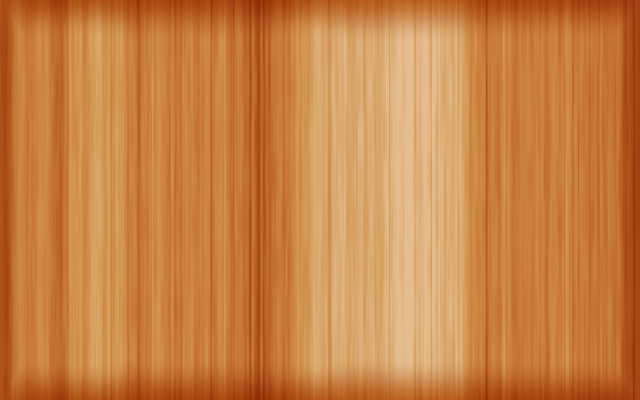
Write a Shadertoy shader that draws this texture.

```glsl
// Vertical wood grain panel with soft tonal bands, fine fibres and scorched edges.

const int SAMPLES = 4;               // horizontal samples per pixel
const float STREAK_COUNT = 96.0;     // medium streaks across the panel
const float LINE_COUNT = 230.0;      // thin grain lines across the panel
const float FIBRE_COUNT = 384.0;     // finest fibres across the panel
const float STREAK_STRENGTH = 0.17;
const float LINE_STRENGTH = 0.20;
const float FIBRE_STRENGTH = 0.18;
const float FIBRE_ROWS = 9.0;        // slow change of fibres along their length
const float PORE_STRENGTH = 0.28;    // rare dark lines
const float GLINT_STRENGTH = 0.28;   // rare pale lines
const float SCORCH_HEIGHT = 0.105;   // reach from top and bottom, in panel heights
const float SCORCH_WIDTH = 0.065;    // reach from the sides, in panel heights
const float SIDE_SCORCH = 0.8;
const vec3 SCORCH_TINT = vec3(0.83, 0.55, 0.27);

// Wood colours from dark to pale
const int COLOUR_STEPS = 5;
const vec3 WOOD[6] = vec3[6](
    vec3(0.65, 0.29, 0.08), vec3(0.72, 0.38, 0.14), vec3(0.78, 0.47, 0.22),
    vec3(0.81, 0.55, 0.28), vec3(0.84, 0.63, 0.38), vec3(0.88, 0.71, 0.51));

// Evenly spaced tones of the broad bands, left to right
const int BAND_STEPS = 32;
const float BANDS[33] = float[33](
    0.40, 0.50, 0.56, 0.38, 0.62, 0.76, 0.68, 0.38, 0.56, 0.38, 0.43,
    0.56, 0.44, 0.19, 0.40, 0.60, 0.80, 0.97, 0.88, 0.82, 1.00, 0.98,
    0.97, 0.85, 0.46, 0.54, 0.46, 0.40, 0.48, 0.56, 0.40, 0.30, 0.28);

float hash(vec2 p) {
    vec3 q = fract(vec3(p.xyx) * 0.1031);
    q += dot(q, q.yzx + 33.33);
    return fract((q.x + q.y) * q.z);
}

float valueNoise(vec2 p) {
    vec2 cell = floor(p);
    vec2 f = fract(p);
    f = f * f * (3.0 - 2.0 * f);
    float low = mix(hash(cell), hash(cell + vec2(1, 0)), f.x);
    float high = mix(hash(cell + vec2(0, 1)), hash(cell + vec2(1, 1)), f.x);
    return mix(low, high, f.y);
}

float bandTone(float x) {
    float s = clamp(x, 0.0, 0.9999) * float(BAND_STEPS);
    int i = int(s);
    return mix(BANDS[i], BANDS[i + 1], smoothstep(0.0, 1.0, fract(s)));
}

vec3 woodColour(float tone) {
    float s = clamp(tone, 0.0, 1.08) * float(COLOUR_STEPS);
    int i = min(int(s), COLOUR_STEPS - 1);
    return mix(WOOD[i], WOOD[i + 1], s - float(i));
}

// Broad bands plus three widths of streak and a few strong lines
float grainTone(vec2 uv) {
    float streak = valueNoise(vec2(uv.x * STREAK_COUNT, 11.0)) - 0.5;
    float line = valueNoise(vec2(uv.x * LINE_COUNT, 37.0)) - 0.5;
    float fibre = valueNoise(vec2(uv.x * FIBRE_COUNT, uv.y * FIBRE_ROWS + 71.0)) - 0.5;
    float pore = smoothstep(0.82, 1.0, valueNoise(vec2(uv.x * LINE_COUNT, 113.0)));
    float glint = smoothstep(0.9, 1.0, valueNoise(vec2(uv.x * LINE_COUNT, 151.0)));
    return bandTone(uv.x) + streak * STREAK_STRENGTH + line * LINE_STRENGTH
        + fibre * FIBRE_STRENGTH - pore * PORE_STRENGTH + glint * GLINT_STRENGTH;
}

// Darkening toward the border, eased in the corners
float scorch(vec2 uv, float aspect) {
    vec2 edge = min(uv, 1.0 - uv) * vec2(aspect, 1.0);
    float reach = SCORCH_HEIGHT * mix(0.9, 1.1, valueNoise(vec2(uv.x * 24.0, 5.0)));
    float ends = 1.0 - smoothstep(-0.02, reach, edge.y);
    float sides = 1.0 - smoothstep(0.0, SCORCH_WIDTH, edge.x);
    ends *= mix(0.7, 1.0, smoothstep(0.0, 0.09, edge.x)) * 1.1;
    return max(ends, sides * SIDE_SCORCH);
}

void mainImage(out vec4 fragColor, in vec2 fragCoord) {
    vec2 uv = fragCoord / iResolution.xy;
    vec3 colour = vec3(0.0);

    // Average across the pixel to smooth the thin lines
    for (int i = 0; i < SAMPLES; i++) {
        float shift = (float(i) + 0.5) / float(SAMPLES) - 0.5;
        colour += woodColour(grainTone(uv + vec2(shift / iResolution.x, 0.0)));
    }
    colour /= float(SAMPLES);

    colour *= mix(vec3(1.0), SCORCH_TINT, scorch(uv, iResolution.x / iResolution.y));
    fragColor = vec4(colour, 1.0);
}
```
